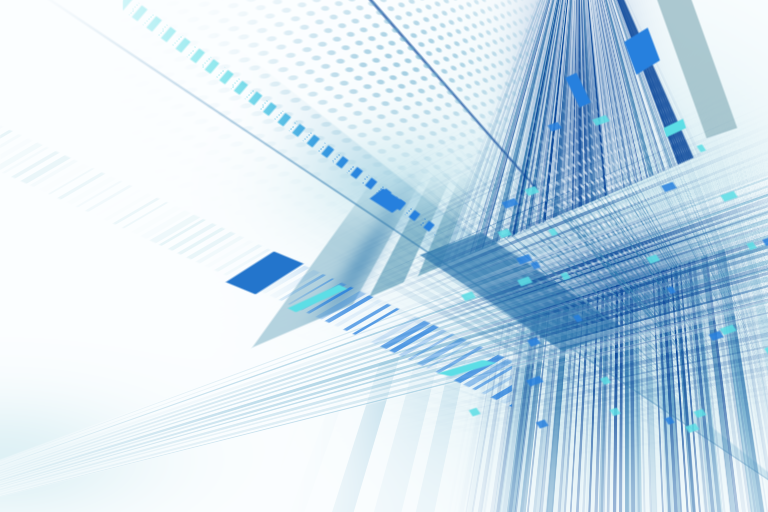
This background is drawn by a Shadertoy shader. Its source:

```glsl
// Abstract blue architecture: streaks, beams and dashes in crossing perspectives.
// Each plane is a fan of lines around its own vanishing point; hashed bars fill
// the fans, and soft masks gather the ink around a dense hub at the right.
#define TOP_VP vec2(1.129, -0.205)
#define LOW_VP vec2(1.22, -0.8)
#define LEFT_VP vec2(-0.6, 1.12)
#define RIGHT_VP vec2(1.61, 1.01)
#define HUB vec2(1.21, 0.54)
#define PALE vec3(0.66, 0.85, 0.89)
#define TEAL vec3(0.39, 0.67, 0.80)
#define STEEL vec3(0.19, 0.48, 0.69)
#define DEEP vec3(0.03, 0.27, 0.60)
#define BRIGHT vec3(0.15, 0.50, 0.87)
#define CYAN vec3(0.36, 0.87, 0.90)
#define WHITE vec3(0.985, 0.995, 1.0)

float hash(float n) { return fract(sin(n * 127.1 + 3.7) * 4375.85); }

float glow(vec2 p, vec2 c, vec2 r) { vec2 d = (p - c) / r; return exp(-dot(d, d)); }

// Soft-edged interval lo..hi
float band(float x, float lo, float hi) {
    float a = fwidth(x) + 1e-5;
    return smoothstep(lo - a, lo + a, x) * (1.0 - smoothstep(hi - a, hi + a, x));
}

// Random bars, n per unit, blending to their mean when too fine
float bars(float u, float n, float seed) {
    float x = u * n, i = floor(x), f = fract(x);
    float a = clamp(fwidth(x), 1e-4, 1.0);
    float w = 0.2 + 0.5 * hash(i + seed);
    float b = smoothstep(0.0, a, f) * (1.0 - smoothstep(w, w + a, f));
    return mix(b, w, smoothstep(0.5, 1.0, a)) * hash(i * 1.7 + seed + 9.0);
}

// Parallelogram with centre c and half axes a, b
float quad(vec2 p, vec2 c, vec2 a, vec2 b) {
    vec2 st = inverse(mat2(a, b)) * (p - c);
    return band(st.x, -1.0, 1.0) * band(st.y, -1.0, 1.0);
}

// Round dots on a unit grid
float dots(vec2 g, float r) {
    float d = length(fract(g) - 0.5), a = min(fwidth(g.x) + fwidth(g.y), 0.6) * 0.5;
    return 1.0 - smoothstep(r - a, r + a, d);
}

void mainImage(out vec4 fragColor, in vec2 fragCoord) {
    // Height is one unit, y runs downward from the top edge
    vec2 p = vec2(fragCoord.x, iResolution.y - fragCoord.y) / iResolution.y;
    float u = (p.x - TOP_VP.x) / (p.y - TOP_VP.y);
    float v = (p.x - LOW_VP.x) / (p.y - LOW_VP.y);
    float w = (p.y - LEFT_VP.y) / (p.x - LEFT_VP.x);
    float m = (p.y - RIGHT_VP.y) / (p.x - RIGHT_VP.x);
    float wallEnd = 0.664 - 0.43 * (p.x - 0.527);
    float floorEnd = 0.73 - 0.33 * (p.x - 0.68);

    // Pale washes
    vec3 col = mix(WHITE, PALE, 0.6 * glow(p, HUB, vec2(0.36, 0.38)));
    col = mix(col, PALE, 0.35 * glow(p, vec2(0.0, 0.9), vec2(0.28, 0.12)));
    col = mix(col, PALE, 0.4 * glow(p, vec2(0.76, 0.36), vec2(0.18, 0.1)));
    col = mix(col, TEAL, 0.25 * band(m, 0.668, 0.8) * smoothstep(0.45, 0.85, p.x));

    // Upper wall: broad shadows, then dense streaks
    float wall = band(p.y - wallEnd, -3.0, 0.0);
    float slabs = band(u, -0.72, -0.55) * 0.5 + band(u, -0.52, -0.45) * 0.75 + band(u, -0.42, -0.37) * 0.8;
    col = mix(col, mix(TEAL, vec3(0.48, 0.65, 0.70), 0.5), slabs * wall * smoothstep(0.32, 0.48, p.y));
    col = mix(col, STEEL, 0.5 * wall * glow(vec2(u, p.y), vec2(-0.59, 0.52), vec2(0.04, 0.11)));
    float dense = wall * smoothstep(-0.42, -0.2, u) * (1.0 - smoothstep(0.25, 0.5, u));
    col = mix(col, STEEL, dense * bars(u, 24.0, 4.0));
    col = mix(col, DEEP, 0.6 * wall * glow(p, vec2(1.13, 0.24), vec2(0.09, 0.27)));
    col = mix(col, DEEP, dense * bars(u, 46.0, 2.0));
    col = mix(col, WHITE, 0.7 * dense * bars(u, 60.0, 31.0));
    col = mix(col, DEEP, 0.85 * wall * band(u, 0.37, 0.44));
    col = mix(col, vec3(0.55, 0.70, 0.74), 0.7 * quad(p, vec2(1.36, 0.12), vec2(0.03, -0.01), vec2(0.05, 0.14)));

    // Lower streaks, fading toward the bottom
    float low = band(p.y - floorEnd, 0.0, 3.0) * mix(1.0, 0.4, smoothstep(0.68, 1.0, p.y));
    float core = smoothstep(-0.2, -0.08, v) * (1.0 - smoothstep(0.08, 0.2, v));
    col = mix(col, TEAL, 0.75 * low * bars(v, 22.0, 5.0) * smoothstep(-0.4, -0.2, v));
    col = mix(col, STEEL, low * core * bars(v, 70.0, 8.0));
    col = mix(col, DEEP, low * core * bars(v, 150.0, 3.0));

    // Floor beams and the crossing mesh of the hub
    float beam = band(w, -0.37, -0.25);
    col = mix(col, WHITE, 0.5 * beam * (1.0 - glow(p, HUB, vec2(0.25, 0.2))));
    col = mix(col, TEAL, 0.6 * beam * bars(w, 130.0, 6.0) * smoothstep(-0.3, 0.9, p.x));
    col = mix(col, STEEL, 0.75 * quad(p, vec2(1.02, 0.57), vec2(0.14, 0.094), vec2(0.06, -0.022)));
    float mesh = glow(p, HUB, vec2(0.27, 0.16));
    col = mix(col, DEEP, 0.5 * glow(p, HUB, vec2(0.16, 0.1)));
    col = mix(col, DEEP, mesh * bars(w, 160.0, 12.0));
    col = mix(col, STEEL, mesh * bars(m, 38.0, 7.0));
    col = mix(col, WHITE, 0.55 * mesh * bars(w, 90.0, 22.0));

    // Long diagonal edges
    col = mix(col, STEEL, 0.75 * band(m, 0.666, 0.670) * smoothstep(0.0, 0.9, p.x));
    col = mix(col, DEEP, 0.7 * band(m, 1.135, 1.145) * band(p.x, 0.6, 1.05));

    // Dot grids: blue on the ceiling, white in the hub
    vec2 grid = vec2(m * 26.0, (p.y + 0.35 * p.x) * 44.0);
    col = mix(col, TEAL, 0.55 * dots(grid, 0.24) * glow(p, vec2(0.8, 0.12), vec2(0.25, 0.17)));
    col = mix(col, WHITE, 0.8 * dots(grid, 0.2) * glow(p, vec2(1.17, 0.4), vec2(0.13, 0.17)));

    // Two rows of dashes
    float dash1 = band(fract((p.x * 0.7 + p.y * 0.6) * 31.0), 0.2, 0.6) * band(m, 0.722, 0.75);
    col = mix(col, mix(CYAN, BRIGHT, smoothstep(0.4, 0.75, p.x)), dash1 * band(p.x, 0.24, 0.85) * smoothstep(0.0, 0.7, p.x));
    float along = p.x * 0.5 + p.y * 0.86, strip = p.y - 0.46 * p.x;
    float dash2 = bars(along, 62.0, 17.0) * band(strip, 0.245, 0.335) * band(p.x, 0.0, 1.0);
    col = mix(col, mix(PALE, BRIGHT, smoothstep(0.45, 0.65, p.x)), dash2 * (0.25 + smoothstep(0.5, 0.7, p.x) * 0.75));

    // Scattered chips around the hub
    for (float i = 0.0; i < 34.0; i++) {
        vec2 c = HUB + (vec2(hash(i), hash(i + 50.0)) - 0.5) * vec2(0.7, 0.62);
        float s = 0.005 + 0.009 * hash(i + 90.0);
        col = mix(col, mix(CYAN, BRIGHT, step(0.6, hash(i + 20.0))), 0.85 * quad(p, c, vec2(s, -0.35 * s), vec2(0.004, 0.006)));
    }

    // Large bright panels
    col = mix(col, BRIGHT * 0.92, quad(p, vec2(0.517, 0.533), vec2(0.047, -0.030), vec2(0.029, 0.012)));
    col = mix(col, BRIGHT, quad(p, vec2(0.757, 0.392), vec2(0.013, -0.010), vec2(0.022, 0.014)));
    col = mix(col, BRIGHT, quad(p, vec2(1.254, 0.1), vec2(0.023, -0.014), vec2(0.012, 0.032)));
    col = mix(col, BRIGHT, quad(p, vec2(1.129, 0.176), vec2(0.011, -0.005), vec2(0.014, 0.029)));
    col = mix(col, CYAN, quad(p, vec2(0.62, 0.583), vec2(0.050, -0.023), vec2(0.008, 0.004)));
    col = mix(col, CYAN, quad(p, vec2(0.912, 0.719), vec2(0.044, -0.013), vec2(0.013, 0.003)));
    col = mix(col, CYAN, quad(p, vec2(1.318, 0.25), vec2(0.019, -0.009), vec2(0.003, 0.009)));
    fragColor = vec4(col, 1.0);
}
```
